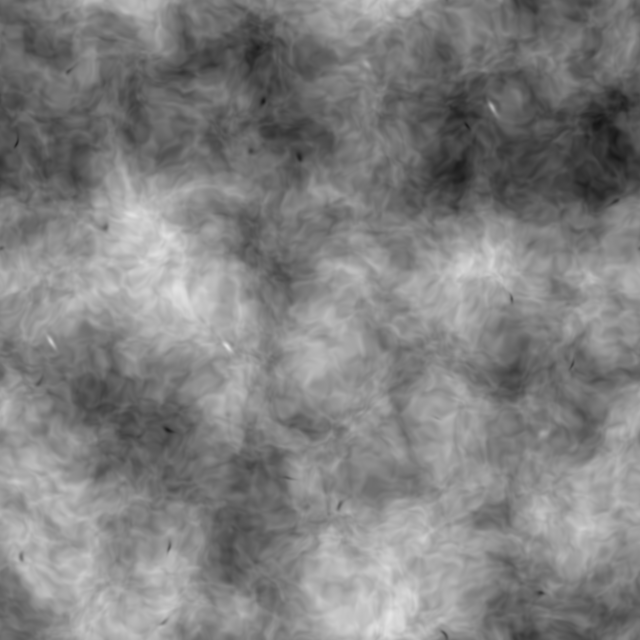
A Shadertoy shader for this texture:

```glsl
const float MEAN_GREY = 0.505;
const int OCTAVES = 6;

// Two random values in 0..1 for an integer cell and a seed
vec2 hash2(vec2 cell, float seed) {
    uvec2 v = uvec2(ivec2(cell) + ivec2(17, 59) * int(seed));
    v = v * 1664525u + 1013904223u;
    for (int i = 0; i < 2; i++) {
        v.x += v.y * 1664525u;
        v.y += v.x * 1664525u;
        v ^= v >> 16u;
    }
    return vec2(v & 65535u) / 65535.0;
}

float cornerSlope(vec2 cell, vec2 offset, vec2 period, float seed) {
    float angle = 6.28318 * hash2(mod(cell, period), seed).x;
    return dot(vec2(cos(angle), sin(angle)), offset);
}

// Gradient noise that wraps after a whole number of cells
float wrapNoise(vec2 uv, vec2 period, float seed) {
    vec2 p = uv * period + 7.0 * hash2(vec2(3.0, 5.0), seed);
    vec2 cell = floor(p), f = p - cell;
    vec2 w = f * f * f * (f * (f * 6.0 - 15.0) + 10.0);
    vec2 e = vec2(1.0, 0.0);
    float low = mix(cornerSlope(cell, f, period, seed),
                    cornerSlope(cell + e.xy, f - e.xy, period, seed), w.x);
    float high = mix(cornerSlope(cell + e.yx, f - e.yx, period, seed),
                     cornerSlope(cell + e.xx, f - e.xx, period, seed), w.x);
    return mix(low, high, w.y);
}

float clouds(vec2 uv, float period, float amplitude, float gain, float seed) {
    float sum = 0.0;
    for (int i = 0; i < OCTAVES; i++) {
        sum += amplitude * wrapNoise(uv, vec2(period), seed + float(i));
        period *= 2.0;
        amplitude *= gain;
    }
    return sum;
}

// Small soft marks, each stretched in its own direction
float specks(vec2 uv, int count, float size, float seed) {
    float cover = 0.0;
    for (int i = 0; i < count; i++) {
        vec2 id = vec2(float(i), 1.0);
        vec2 shape = hash2(id, seed + 1.0);
        vec2 d = fract(uv - hash2(id, seed) + 0.5) - 0.5;
        float angle = 3.14159 * shape.x;
        d = mat2(cos(angle), -sin(angle), sin(angle), cos(angle)) * d;
        vec2 radius = size * mix(vec2(1.0), vec2(1.9, 0.55), shape.y);
        float strength = mix(0.35, 1.0, hash2(id, seed + 2.0).x);
        cover = max(cover, strength * exp(-dot(d / radius, d / radius)));
    }
    return cover;
}

void mainImage(out vec4 fragColor, in vec2 fragCoord) {
    vec2 uv = fragCoord / iResolution.xy;

    // Gentle bending makes the clouds wispy
    vec2 bend = vec2(wrapNoise(uv, vec2(9.0), 31.0), wrapNoise(uv, vec2(9.0), 32.0));
    vec2 fineBend = vec2(wrapNoise(uv, vec2(40.0), 33.0), wrapNoise(uv, vec2(40.0), 34.0));
    vec2 bentUv = uv + 0.03 * bend + 0.008 * fineBend;
    float grey = MEAN_GREY + clouds(bentUv, 3.0, 0.42, 0.66, 1.0);

    // Fine mottling, slightly wider than tall
    grey += 0.07 * wrapNoise(bentUv, vec2(56.0, 72.0), 21.0);

    // Smudges, dark nicks and a few pale flecks
    vec2 raggedUv = uv + 0.008 * fineBend;
    grey -= 0.10 * specks(raggedUv, 22, 0.019, 41.0);
    grey -= 0.24 * specks(raggedUv, 24, 0.0048, 51.0);
    grey += 0.32 * specks(uv, 5, 0.0065, 61.0);

    fragColor = vec4(vec3(clamp(grey, 0.08, 0.93)), 1.0);
}
```
